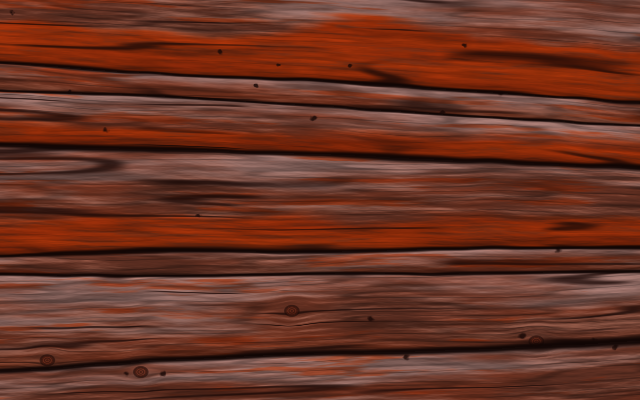
Reproduce this texture procedurally as a Shadertoy shader.

```glsl
// Seams from top to bottom: left height, right height, gap width, paint height above
const vec4 SEAMS[6] = vec4[6](
    vec4(0.842, 0.744, 0.006, 0.125),
    vec4(0.778, 0.680, 0.004, 0.018),
    vec4(0.640, 0.580, 0.011, 0.050),
    vec4(0.367, 0.379, 0.007, 0.085),
    vec4(0.308, 0.317, 0.005, 0.012),
    vec4(0.078, 0.148, 0.012, 0.020));

float hash(vec2 p) {
    return fract(sin(dot(p, vec2(127.1, 311.7))) * 43758.5453);
}

float noise(vec2 p) {
    vec2 i = floor(p), f = fract(p);
    f = f * f * (3.0 - 2.0 * f);
    return mix(mix(hash(i), hash(i + vec2(1, 0)), f.x),
               mix(hash(i + vec2(0, 1)), hash(i + vec2(1, 1)), f.x), f.y);
}

float fbm(vec2 p) {
    float sum = 0.0, weight = 0.53;
    for (int i = 0; i < 4; i++) {
        sum += weight * noise(p);
        p = p * vec2(2.3, 1.9) + 17.3;
        weight *= 0.5;
    }
    return sum;
}

float seamHeight(vec4 seam, float x) {
    return mix(seam.x, seam.y, x / 1.6)
         + 0.014 * (noise(vec2(x * 2.5, seam.x * 40.0)) - 0.5)
         + 0.004 * (noise(vec2(x * 13.0, seam.x * 70.0)) - 0.5);
}

void mainImage(out vec4 fragColor, in vec2 fragCoord) {
    vec2 p = fragCoord / iResolution.y;

    // Find the plank and the dark gaps around it
    float top = 1.09 - 0.04 * p.x, bottom = -0.12 + 0.04 * p.x;
    float paintHeight = 0.01, gap = 0.0, plank = 6.0;
    for (int i = 0; i < 6; i++) {
        vec4 seam = SEAMS[i];
        float y = seamHeight(seam, p.x);
        float d = p.y - y;
        float width = seam.z * (0.55 + 0.8 * noise(vec2(p.x * 5.0, seam.x * 90.0)));
        gap = max(gap, 1.0 - smoothstep(0.2 * width, width + 0.002, abs(d)));
        if (d > 0.0) {
            bottom = y;
            paintHeight = seam.w;
            plank = float(i);
            break;
        }
        top = y;
    }
    float rise = p.y - bottom;
    float t = rise / (top - bottom);

    // Knots: a few large ringed ones low down, then small dark nail holes
    float v = p.y - 0.5 * (top + bottom) + 0.014 * noise(p * vec2(3.0, 8.0));
    float hole = 0.0, ring = 0.0, knot = 0.0;
    for (int i = 0; i < 24; i++) {
        float k = float(i);
        bool large = i < 4;
        vec2 center = vec2(1.6 * fract(k * 0.618 + 0.22), hash(vec2(k, 4.7)));
        if (large) center.y = 0.07 + 0.2 * fract(k * 0.382);
        vec2 q = p - center;
        float r = length(q * vec2(0.85, 1.1));
        if (large) {
            v -= 0.6 * q.y * exp(-dot(q * vec2(0.6, 1.0), q) * 900.0);
            float disc = 1.0 - smoothstep(0.012, 0.016, r);
            knot = max(knot, disc);
            ring = max(ring, (1.0 - smoothstep(0.001, 0.004, abs(r - 0.014))) * 0.8);
            ring = max(ring, disc * (0.3 + 0.3 * sin(r * 1300.0)));
        } else {
            float size = 0.004 + 0.005 * hash(vec2(k, 9.1));
            r += 0.006 * (noise(p * 160.0) - 0.5);
            hole = max(hole, 1.0 - smoothstep(0.3 * size, size + 0.002, r));
        }
    }

    // Weathered wood grain
    vec2 grain = vec2(p.x, v + plank * 3.7);
    float streaks = fbm(grain * vec2(2.4, 42.0));
    float fine = fbm(grain * vec2(9.0, 130.0) + 40.0);
    float patches = fbm(grain * vec2(2.0, 9.0) + 8.0);
    vec3 color = mix(vec3(0.36, 0.18, 0.13), vec3(0.43, 0.19, 0.12), smoothstep(0.3, 0.6, patches));
    color = mix(color, vec3(0.51, 0.31, 0.25), smoothstep(0.36, 0.68, 0.6 * streaks + 0.4 * fine));
    float bleach = 0.35 * t + 0.45 * streaks + 0.35 * patches;
    color = mix(color, vec3(0.55, 0.42, 0.40), 0.85 * smoothstep(0.5, 0.8, bleach));

    // Red paint surviving in the sheltered lower part of each plank
    float edge = paintHeight * (1.0 + 0.9 * (patches - 0.5)) + 0.05 * (streaks - 0.5);
    float paint = 1.0 - smoothstep(-0.012, 0.022, rise - edge);
    paint *= smoothstep(0.005, 0.05, paintHeight) * (0.75 + 0.25 * smoothstep(0.25, 0.5, fine));
    vec3 paintColor = mix(vec3(0.47, 0.13, 0.03), vec3(0.63, 0.20, 0.04), streaks);
    color = mix(color, paintColor, paint);
    float flecks = smoothstep(0.58, 0.75, fbm(grain * vec2(3.5, 55.0) + 91.0));
    color = mix(color, paintColor, 0.6 * flecks);
    color *= 0.72 + 0.56 * fine;

    // Drying cracks along the grain, broken into lengths
    float line = abs(noise(grain * vec2(1.6, 36.0) + 5.0) - 0.5);
    float crack = 1.0 - smoothstep(0.01, 0.10, line);
    crack *= smoothstep(0.42, 0.68, noise(grain * vec2(4.0, 22.0) + 63.0));
    float hair = 1.0 - smoothstep(0.02, 0.16, abs(noise(grain * vec2(4.0, 85.0)) - 0.5));
    color *= 1.0 - 0.22 * hair * (1.0 - 0.5 * paint);
    vec3 dark = vec3(0.10, 0.035, 0.025);
    color = mix(color, dark, 0.75 * crack);

    // Rounded plank shading, knots, holes and gaps
    color *= 1.0 - 0.4 * exp(-rise / 0.012);
    color *= 1.0 + 0.16 * exp(-(top - p.y) / 0.025);
    color = mix(color, vec3(0.36, 0.13, 0.07), 0.7 * knot);
    color = mix(color, dark, max(ring * 0.7, hole * 0.85));
    color = mix(color, vec3(0.06, 0.02, 0.015), gap * 0.95);
    fragColor = vec4(clamp(color, 0.0, 1.0), 1.0);
}
```
